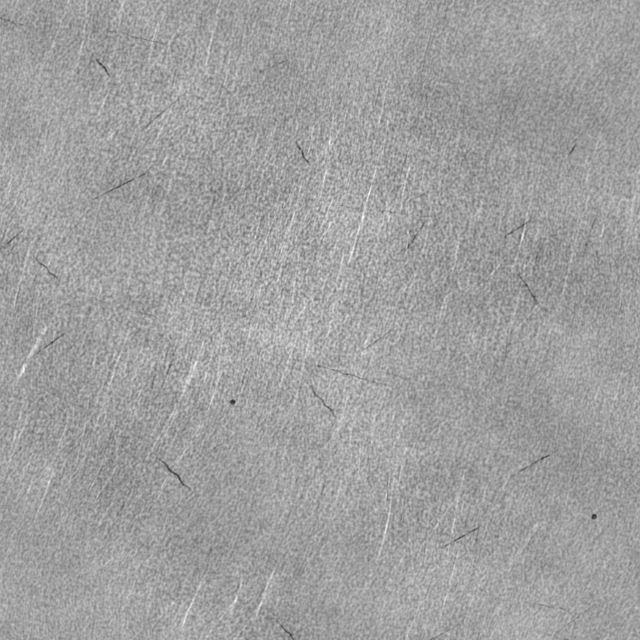
Give the GLSL for this texture, as a WebGL 1 fragment shader.

```glsl
precision highp float;
// Draws worn grey metal: fine grain, leaning brushed scratches, dark nicks and pits.
uniform vec2 u_resolution;

const float BASE_GREY = 0.624;

vec2 hash2(vec2 p) {
  vec3 q = fract(vec3(p.xyx) * vec3(0.1031, 0.1030, 0.0973));
  q += dot(q, q.yzx + 33.33);
  return fract((q.xx + q.yz) * q.zy);
}

float gradientDot(vec2 cell, vec2 offset) {
  float angle = 6.2832 * hash2(cell).x;
  return dot(vec2(cos(angle), sin(angle)), offset);
}

// Gradient noise, roughly -0.7 to 0.7
float noise(vec2 p) {
  vec2 i = floor(p);
  vec2 f = p - i;
  vec2 u = f * f * f * (f * (f * 6.0 - 15.0) + 10.0);
  vec2 e = vec2(0.0, 1.0);
  return mix(mix(gradientDot(i, f), gradientDot(i + e.yx, f - e.yx), u.x),
             mix(gradientDot(i + e.xy, f - e.xy), gradientDot(i + e.yy, f - e.yy), u.x), u.y);
}

// Scattered tapered strokes: cell is (spacing across, spacing along) the direction
float strokes(vec2 p, vec2 direction, vec2 cell, float halfWidth, float spread,
              float density, float seed, float pixel) {
  vec2 d = normalize(direction);
  vec2 q = vec2(dot(p, vec2(d.y, -d.x)), dot(p, d));
  vec2 home = floor(q / cell);
  float result = 0.0;
  for (int j = -1; j <= 1; j++) {
    for (int i = -1; i <= 1; i++) {
      vec2 id = home + vec2(float(i), float(j));
      vec2 place = hash2(id + seed);
      vec2 shape = hash2(id + seed + 57.0);
      vec2 chance = hash2(id + seed + 113.0);
      vec2 delta = q - (id + place) * cell;
      float halfLength = cell.y * (0.2 + 0.5 * shape.y);
      float across = abs(delta.x - delta.y * (shape.x - 0.5) * spread);
      float line = 1.0 - smoothstep(max(halfWidth - pixel, 0.0), halfWidth + pixel, across);
      float taper = 1.0 - smoothstep(0.3, 1.0, abs(delta.y) / halfLength);
      float strength = step(chance.x, density) * (0.25 + 0.75 * chance.y);
      result = max(result, line * taper * strength);
    }
  }
  return result;
}

// Rare round pits, one at most per cell
float pits(vec2 p, float cell, float radius, float density, float pixel) {
  vec2 id = floor(p / cell);
  vec2 centre = (id + 0.2 + 0.6 * hash2(id + 311.0)) * cell;
  float spot = 1.0 - smoothstep(radius - pixel, radius + pixel, length(p - centre));
  return spot * step(hash2(id + 401.0).x, density);
}

void main() {
  float pixel = 1.0 / min(u_resolution.x, u_resolution.y);
  vec2 p = gl_FragCoord.xy * pixel;
  float soft = max(pixel, 0.0012);

  // Brushing direction bends gently across the sheet
  vec2 bend = vec2(0.07 * noise(p * 2.1 + 7.0) + 0.012 * noise(p * 6.0 + 31.0), 0.0);
  vec2 brushed = p + bend;
  vec2 lean = vec2(0.29, 1.0);
  vec2 d = normalize(lean);
  vec2 along = vec2(dot(brushed, vec2(d.y, -d.x)), dot(brushed, d));

  // Worn patches vary the scratching and the grain
  vec2 fromWear = p - vec2(0.43, 0.6);
  float worn = exp(-9.0 * dot(fromWear, fromWear));
  float patches = smoothstep(-0.35, 0.4, noise(p * 4.0 + 21.0) + 0.3 * worn);
  float breaks = clamp(0.75 + 1.3 * noise(along * vec2(130.0, 50.0)), 0.0, 1.4);

  // Cloudy tone and fine grain
  float tone = BASE_GREY + 0.065 * noise(p * 3.0 + 3.0) + 0.055 * noise(p * 8.0 + 40.0)
             + 0.03 * noise(p * 22.0 + 90.0);
  float grain = 0.155 * noise(along * vec2(245.0, 150.0))
              + 0.075 * noise(along * vec2(130.0, 36.0) + 80.0)
              + 0.12 * noise(p * 232.0 + 15.0);
  tone += grain * (0.8 + 0.35 * worn + 0.2 * patches);

  // Brushed scratches, light and dark
  float longLight = strokes(brushed, lean, vec2(0.035, 0.24), 0.0014, 0.25, 0.75, 11.0, soft);
  float fineLight = strokes(brushed, lean, vec2(0.016, 0.11), 0.0009, 0.25, 0.7, 223.0, soft);
  float slantLight = strokes(brushed, vec2(0.6, 1.0), vec2(0.04, 0.13), 0.001, 0.4, 0.4, 347.0, soft);
  float fineDark = strokes(brushed, lean, vec2(0.02, 0.11), 0.0009, 0.35, 0.55, 471.0, soft);
  float lightLines = 0.19 * longLight + 0.11 * fineLight + 0.12 * slantLight;
  tone += lightLines * breaks * (0.25 + 0.9 * patches);
  tone -= 0.11 * fineDark * breaks * (0.35 + 0.75 * patches);

  // Isolated gashes, nicks and pits, with slightly wavering edges
  vec2 rough = p + 0.003 * noise(p * 60.0 + 5.0);
  float gash = strokes(rough, vec2(0.5, 0.86), vec2(0.25, 0.12), 0.003, 0.2, 0.14, 631.0, soft);
  float nick = strokes(rough, vec2(-0.6, 0.8), vec2(0.16, 0.08), 0.0012, 0.3, 0.12, 753.0, soft);
  float cut = strokes(rough, vec2(0.75, 0.66), vec2(0.1, 0.1), 0.0011, 0.6, 0.22, 827.0, soft);
  float crossing = strokes(rough, vec2(0.97, -0.2), vec2(0.2, 0.22), 0.001, 0.2, 0.25, 919.0, soft);
  tone += 0.3 * gash * breaks;
  tone -= 0.3 * nick + 0.24 * cut * breaks + 0.2 * crossing * breaks;
  tone -= 0.36 * pits(p, 0.25, 0.0042, 0.14, soft);

  gl_FragColor = vec4(vec3(clamp(tone, 0.0, 1.0)), 1.0);
}
```
